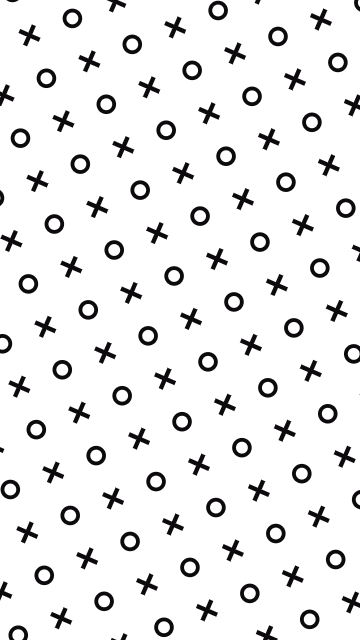
Give the GLSL for this pattern, as a Shadertoy shader.

```glsl
const float SPACING = 0.10198;              // lattice step, in canvas heights
const float TILT = -0.4093;                 // lattice angle in radians
const vec2 ANCHOR = vec2(-0.0092, 0.0688);  // one ring, from canvas centre
const float RING_RADIUS = 0.01225;
const float RING_HALF_WIDTH = 0.0030;
const float ARM_LENGTH = 0.0173;
const float ARM_HALF_WIDTH = 0.0034;
const vec3 PAPER = vec3(1.0);
const vec3 INK = vec3(0.05, 0.04, 0.05);

// Offset to the nearest point of a square lattice
vec2 nearestCell(vec2 p) {
    return p - SPACING * floor(p / SPACING + 0.5);
}

float ringDistance(vec2 p) {
    return abs(length(p) - RING_RADIUS) - RING_HALF_WIDTH;
}

float boxDistance(vec2 p, vec2 halfSize) {
    vec2 d = abs(p) - halfSize;
    return length(max(d, 0.0)) + min(max(d.x, d.y), 0.0);
}

float crossDistance(vec2 p) {
    vec2 arm = vec2(ARM_LENGTH, ARM_HALF_WIDTH);
    return min(boxDistance(p, arm), boxDistance(p, arm.yx));
}

void mainImage(out vec4 fragColor, in vec2 fragCoord) {
    float pixel = 1.0 / iResolution.y;
    vec2 p = (fragCoord - 0.5 * iResolution.xy) * pixel - ANCHOR;

    // Turn into the lattice frame
    vec2 axis = vec2(cos(TILT), sin(TILT));
    p = vec2(dot(p, axis), dot(p, vec2(-axis.y, axis.x)));

    // Rings on the lattice points, crosses at the cell centres
    float rings = ringDistance(nearestCell(p));
    float crosses = crossDistance(nearestCell(p - 0.5 * SPACING));

    float coverage = clamp(0.5 - min(rings, crosses) / pixel, 0.0, 1.0);
    fragColor = vec4(mix(PAPER, INK, coverage), 1.0);
}
```
